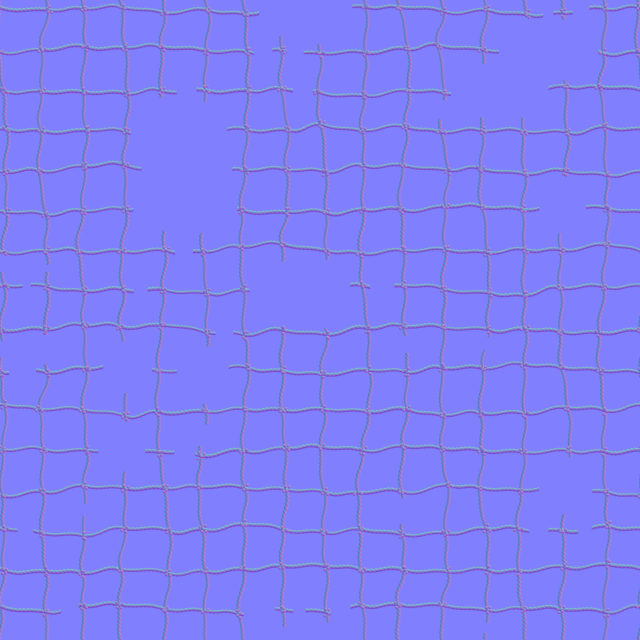
A three.js fragment shader for this texture map:

```glsl
varying vec2 vUv;

#define CELLS 16.0
#define ORIGIN vec2(0.1, 0.75)
#define JITTER 0.17
#define SWAY 0.05
#define HALF_WIDTH 0.046
#define SOFT 0.018
#define TWIST 62.0
#define KNOT 0.07
#define TEAR 0.04
#define FLAT vec3(0.5, 0.5, 1.0)
#define DIP 0.2

float hash(vec2 p) {
  return fract(sin(dot(p, vec2(127.1, 311.7))) * 43758.5453);
}

// Jittered crossing of the net, wrapping at the border
vec2 node(vec2 id) {
  vec2 w = mod(id, CELLS);
  vec2 jitter = vec2(hash(w), hash(w + 37.0)) - 0.5;
  vec2 drift = sin(w.yx * 6.2832 * 2.0 / CELLS + w * 1.7);
  return id + ORIGIN + JITTER * jitter + 0.07 * drift;
}

// Squared elliptical distance to a hole, below 1 inside
float hole(vec2 m, vec2 center, vec2 radius) {
  vec2 d = (mod(m - center + 0.5 * CELLS, CELLS) - 0.5 * CELLS) / radius;
  return dot(d, d);
}

// Whether the strand with midpoint m is broken
bool torn(vec2 m) {
  float d = hole(m, vec2(4.5, 11.25), vec2(1.4, 2.0));
  d = min(d, hole(m, vec2(7.4, 15.1), vec2(1.45)));
  d = min(d, hole(m, vec2(13.7, 14.4), vec2(1.15, 1.0)));
  d = min(d, hole(m, vec2(12.5, 13.3), vec2(1.15, 1.2)));
  d = min(d, hole(m, vec2(7.5, 8.0), vec2(1.2, 0.9)));
  d = min(d, hole(m, vec2(14.0, 2.65), vec2(0.85, 1.05)));
  d = min(d, hole(m, vec2(4.75, 4.2), vec2(0.5)));
  d = min(d, hole(m, vec2(3.0, 4.0), vec2(0.7)));
  d = min(d, hole(m, vec2(14.0, 10.0), vec2(0.7)));
  for (int i = 0; i < 2; i++) {
    float k = 2.0 * float(i);
    d = min(d, hole(m, vec2(3.0 + k, 6.0), vec2(0.7, 0.6)));
    d = min(d, hole(m, vec2(0.5, 6.1 + k), vec2(0.75)));
  }
  return d < 1.0 || hash(mod(m, CELLS) + 5.3) < TEAR;
}

// A knot survives while any of its four strands does
bool alive(vec2 id) {
  vec2 h = vec2(0.5, 0.0);
  return !(torn(id + h) && torn(id - h) && torn(id + h.yx) && torn(id - h.yx));
}

// Twisted cord from one crossing to the next along axis
void strand(vec2 p, vec2 id, vec2 axis, inout vec3 relief) {
  vec2 side = axis.yx;
  vec2 a = node(id);
  vec2 b = node(id + axis);
  float t = dot(p - a, axis) / dot(b - a, axis);
  if (t < 0.0 || t > 1.0) return;

  vec2 mid = id + 0.5 * axis;
  vec2 seed = mod(mid, CELLS);
  float path = mix(dot(a, side), dot(b, side), smoothstep(0.0, 1.0, t));
  path += SWAY * (2.0 * hash(seed) - 1.0) * sin(3.14159 * t);
  path -= 0.03 * sin(6.2832 * t);
  float d = dot(p, side) - path;
  if (abs(d) > 2.0 * HALF_WIDTH) return;

  float rough = hash(seed + 11.0);
  float phase = TWIST * (dot(p, axis) + d);
  float width = HALF_WIDTH * (0.9 + 0.2 * rough + 0.1 * sin(phase));
  float cover = 1.0 - smoothstep(width - SOFT, width + SOFT, abs(d));

  // Broken cords keep loose ends on surviving knots
  if (torn(mid)) {
    float head = alive(id) ? 0.08 + 0.4 * hash(seed + 21.0) : -0.1;
    float tail = alive(id + axis) ? 0.08 + 0.4 * hash(seed + 31.0) : -0.1;
    float keep = max(head - t, tail - 1.0 + t);
    cover *= smoothstep(-SOFT, SOFT, keep);
  }

  float round_ = clamp(1.7 * d / width, -1.0, 1.0);
  vec2 tilt = side * round_ * mix(0.17, 0.2, axis.x);
  tilt += (side - axis) * sin(phase) * (0.03 + 0.06 * rough);
  relief = mix(relief, vec3(tilt, -DIP), cover);
}

// Cluster of small beads around a crossing
void knot(vec2 p, vec2 id, inout vec3 relief) {
  vec2 q = p - node(id);
  if (dot(q, q) > 0.04 || !alive(id)) return;
  for (int i = 0; i < 4; i++) {
    vec2 seed = mod(id, CELLS) + 7.0 * float(i);
    float angle = 1.57 * float(i) + 1.5 * hash(seed);
    vec2 e = q - KNOT * (0.5 + hash(seed + 3.0)) * vec2(cos(angle), sin(angle));
    float r = length(e);
    float cover = 1.0 - smoothstep(0.038 - SOFT, 0.038 + SOFT, r);
    vec2 tilt = 0.2 * e / 0.038 + vec2(0.08, -0.03);
    relief = mix(relief, vec3(tilt, -DIP), cover);
  }
}

void main() {
  vec2 p = vUv * CELLS;
  vec2 base = floor(p - ORIGIN);
  vec3 relief = vec3(0.0);
  for (int j = -1; j <= 1; j++)
    for (int i = -1; i <= 1; i++) {
      vec2 id = base + vec2(float(i), float(j));
      strand(p, id, vec2(0.0, 1.0), relief);
      strand(p, id, vec2(1.0, 0.0), relief);
    }
  for (int j = 0; j <= 1; j++)
    for (int i = 0; i <= 1; i++)
      knot(p, base + vec2(float(i), float(j)), relief);
  gl_FragColor = vec4(FLAT + relief, 1.0);
}
```
